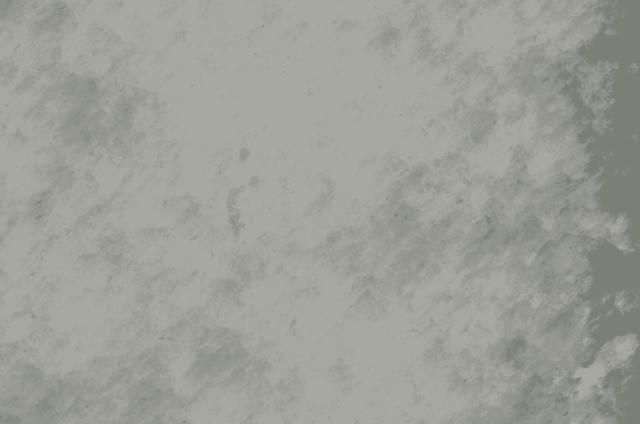
Reproduce this texture procedurally as a Shadertoy shader.

```glsl
const vec3 DARK_GREY = vec3(0.478, 0.500, 0.462);
const vec3 MID_GREY = vec3(0.578, 0.588, 0.557);
const vec3 LIGHT_GREY = vec3(0.655, 0.657, 0.632);
const float BASE_TONE = 0.79;
const float CLOUD_GAIN = 0.75;
const float MOTTLE_GAIN = 0.75;
const float BRUSH_GAIN = 0.50;
const float GRAIN_GAIN = 0.24;
const float BRUSH_ANGLE = 0.62;
const float SCRATCH_WIDTH = 0.0016;
const float SCRATCH_GAIN = 0.17;
const int SCRATCH_COUNT = 44;

float hash(vec2 cell) {
    uvec2 q = uvec2(ivec2(cell) + 32768) * uvec2(1597u, 7919u);
    uint n = (q.x ^ (q.y << 7)) * 74793u;
    n = (n ^ (n >> 15)) * 48271u;
    n = (n ^ (n >> 13)) * 69621u;
    return float((n ^ (n >> 16)) & 65535u) / 65535.0;
}

float noise(vec2 p) {
    vec2 i = floor(p), f = fract(p);
    f = f * f * (3.0 - 2.0 * f);
    return mix(mix(hash(i), hash(i + vec2(1, 0)), f.x),
               mix(hash(i + vec2(0, 1)), hash(i + vec2(1, 1)), f.x), f.y);
}

mat2 rotation(float a) {
    return mat2(cos(a), -sin(a), sin(a), cos(a));
}

float fbm(vec2 p, int octaves) {
    float sum = 0.0, weight = 0.5, total = 0.0;
    for (int i = 0; i < octaves; i++) {
        sum += weight * noise(p);
        total += weight;
        p = rotation(0.7) * p * 2.03 + 17.3;
        weight *= 0.62;
    }
    return sum / total;
}

// Soft elliptical spot, one at its centre
float spot(vec2 p, vec2 centre, vec2 radius) {
    vec2 d = (p - centre) / radius;
    return exp(-dot(d, d));
}

// Thin broken strokes, mostly along two shallow directions
float scratches(vec2 p, float aspect) {
    float sum = 0.0;
    for (int i = 0; i < SCRATCH_COUNT; i++) {
        float id = float(i);
        vec2 centre = vec2(hash(vec2(id, 1)) * aspect, hash(vec2(id, 2)));
        float side = hash(vec2(id, 3));
        float angle = (side < 0.55 ? 0.6 : side < 0.88 ? -0.2 : 1.5)
                    + 0.35 * (hash(vec2(id, 4)) - 0.5);
        float halfLength = mix(0.02, 0.12, pow(hash(vec2(id, 5)), 2.0));
        vec2 q = rotation(angle) * (p - centre);
        q.y += 0.006 * (noise(vec2(q.x * 22.0, id)) - 0.5);
        float line = 1.0 - smoothstep(0.3, 1.5, abs(q.y) / SCRATCH_WIDTH);
        float ends = 1.0 - smoothstep(0.3, 1.0, abs(q.x) / halfLength);
        float gaps = smoothstep(0.2, 0.65, noise(vec2(q.x * 90.0, id + 60.0)));
        sum += line * ends * gaps * mix(0.3, 1.0, hash(vec2(id, 6)));
    }
    return min(sum, 1.3);
}

void mainImage(out vec4 fragColor, in vec2 fragCoord) {
    float aspect = iResolution.x / iResolution.y;
    vec2 p = fragCoord / iResolution.y;
    vec2 brushed = rotation(BRUSH_ANGLE) * p;

    // Layers of noise, from broad clouds to grain
    float cloud = fbm(p * 4.0 + 3.1, 5) - 0.5;
    float mottle = fbm(p * 17.0 + 40.0 + 2.5 * cloud, 5) - 0.5;
    float brush = fbm(brushed * vec2(24.0, 60.0) + 3.0 * mottle, 4) - 0.5;
    float grain = fbm(p * 150.0 + 9.0, 2) - 0.5;
    float tone = BASE_TONE + CLOUD_GAIN * cloud + MOTTLE_GAIN * mottle
               + BRUSH_GAIN * brush + GRAIN_GAIN * grain;

    // Broad worn areas
    float fromRight = aspect - p.x;
    float ragged = 0.30 * cloud + 0.26 * mottle + 0.10 * brush;
    tone -= 0.30 * (1.0 - smoothstep(0.08, 0.62, fromRight + ragged));
    tone -= 0.55 * (1.0 - smoothstep(0.02, 0.17, fromRight + ragged));
    tone -= 0.28 * spot(p, vec2(aspect - 0.20, 0.14), vec2(0.16, 0.24));
    tone -= 0.36 * spot(p, vec2(0.20, 0.04), vec2(0.28, 0.13));
    tone -= 0.24 * spot(p, vec2(0.25, 0.73), vec2(0.10, 0.09));
    tone -= 0.24 * spot(p, vec2(0.24, 0.42), vec2(0.17, 0.13));
    tone -= 0.20 * spot(p, vec2(0.92, 0.42), vec2(0.16, 0.13));
    tone -= 0.25 * spot(p, vec2(0.0, 1.0), vec2(0.14, 0.07));
    tone += 0.12 * spot(p, vec2(0.72, 0.70), vec2(0.28, 0.25));

    // Pale flakes, denser in the lower right corner
    float corner = spot(p, vec2(aspect - 0.15, 0.20), vec2(0.20, 0.17));
    float flake = fbm(brushed * vec2(20.0, 34.0) + 71.0, 5);
    tone += (0.07 + 0.36 * corner) * smoothstep(0.54, 0.68, flake);
    vec2 smear = rotation(0.75) * (p - vec2(aspect - 0.10, 0.13));
    float smearShape = spot(smear, vec2(0.0), vec2(0.11, 0.026))
                     + spot(p, vec2(aspect - 0.05, 0.17), vec2(0.045, 0.035));
    tone += 0.60 * smoothstep(0.30, 0.75, smearShape + 1.3 * mottle + 0.5 * brush);

    // Dark upright stain and small pits
    vec2 stainPoint = p + vec2(0.05, 0.03) * mottle;
    float stain = spot(stainPoint, vec2(0.552, 0.50), vec2(0.019, 0.065))
                + 0.8 * spot(stainPoint, vec2(0.575, 0.635), vec2(0.015, 0.030))
                + 0.6 * spot(stainPoint, vec2(0.600, 0.565), vec2(0.018, 0.018));
    tone -= 0.42 * smoothstep(0.25, 0.70, stain + 0.9 * brush + 0.5 * grain);
    float pits = smoothstep(0.76, 0.86, fbm(brushed * vec2(42.0, 70.0) + 120.0, 3));
    tone -= 0.30 * pits;

    tone += SCRATCH_GAIN * scratches(p, aspect);

    // Flat plateaus at both ends of the grey ramp
    tone = clamp(tone, 0.03, 1.0);
    vec3 colour = mix(DARK_GREY, MID_GREY, smoothstep(0.0, 0.56, tone));
    colour = mix(colour, LIGHT_GREY, smoothstep(0.46, 0.94, tone));
    fragColor = vec4(colour, 1.0);
}
```
